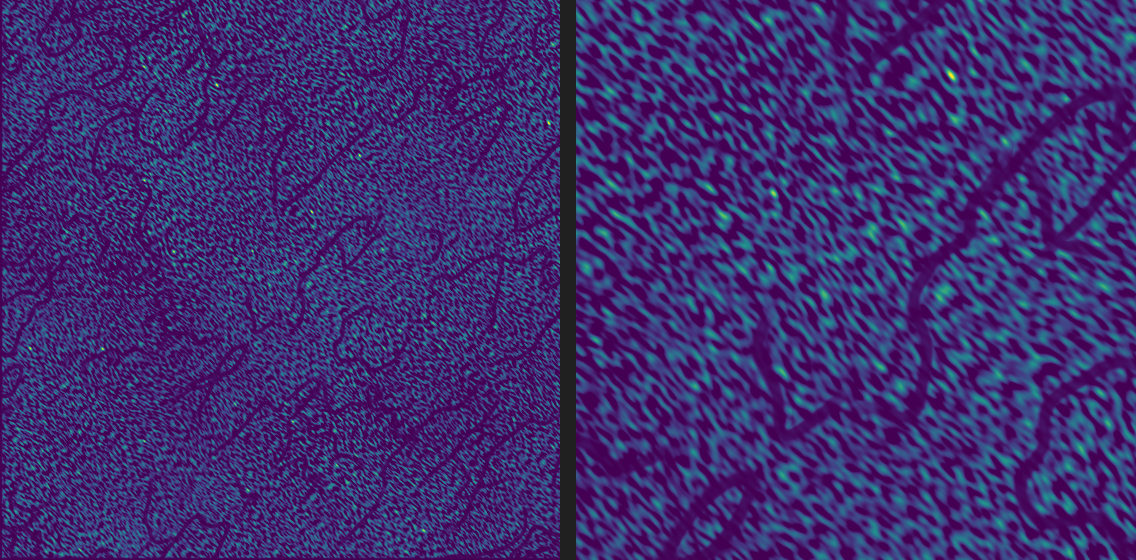
Left: the whole. Right: its middle third, enlarged.
A WebGL 2 fragment shader for this texture:

```glsl
#version 300 es
precision highp float;
// Fine diagonal streak grain in violet to teal, crossed by dark winding contours.

#define GRAIN_WIDTH 0.0040   // cell size across the streaks
#define GRAIN_LENGTH 0.0108  // cell size along the streaks
#define GRAIN_ANGLE -0.80    // streak direction in radians
#define GRAIN_MEAN 0.125     // average tone
#define GRAIN_CONTRAST 0.160 // spread of tones
#define WARP 0.014           // bending of the streaks
#define LINE_WIDTH 0.0040    // half width of the contours
#define LINE_DEPTH 0.88      // darkness of the contours
#define RIM_GAIN 0.13        // light along one side of the contours
#define SPARK_GRID 30.0      // cells per side for bright specks
#define SPARK_SHARE 0.035    // share of cells holding a speck
#define PATCH_GAIN 0.10      // strength of the broad patches

uniform vec2 u_resolution;
out vec4 fragColor;

// Integer hash giving two values in 0..1
vec2 hash2(vec2 cell, uint seed) {
    uvec2 v = uvec2(ivec2(cell)) * 1664525u + 1013904u + seed * 747796u;
    v.x += v.y * 1664525u;
    v.y += v.x * 1664525u;
    v ^= v >> 16u;
    v.x += v.y * 1664525u;
    v.y += v.x * 1664525u;
    v ^= v >> 16u;
    return vec2(v & 65535u) / 65535.0;
}

float cornerSlope(vec2 cell, vec2 offset, uint seed) {
    float a = 6.28319 * hash2(cell, seed).x;
    return dot(vec2(cos(a), sin(a)), offset);
}

float gradientNoise(vec2 p, uint seed) {
    vec2 i = floor(p), f = p - i, e = vec2(1, 0);
    vec2 s = f * f * f * (f * (f * 6.0 - 15.0) + 10.0);
    return mix(
        mix(cornerSlope(i, f, seed), cornerSlope(i + e, f - e, seed), s.x),
        mix(cornerSlope(i + e.yx, f - e.yx, seed), cornerSlope(i + 1.0, f - 1.0, seed), s.x),
        s.y);
}

vec2 rotate(vec2 p, float a) {
    float c = cos(a), s = sin(a);
    return vec2(c * p.x + s * p.y, c * p.y - s * p.x);
}

// Streaks: two stretched layers at slightly different angles, unit deviation
float grain(vec2 p) {
    vec2 cell = vec2(GRAIN_LENGTH, GRAIN_WIDTH);
    float a = gradientNoise(rotate(p, GRAIN_ANGLE - 0.10) / cell, 1u);
    float b = gradientNoise(rotate(p, GRAIN_ANGLE + 0.13) / cell + 37.4, 2u);
    return (a + b) / 0.304;
}

float terrain(vec2 p, vec2 frequency, uint seed) {
    vec2 q = rotate(p, 0.85) * frequency;
    return gradientNoise(q, seed) + 0.28 * gradientNoise(q * 2.7, seed + 1u) - 0.09;
}

// Contour of a smooth field: x is the dark line, y the light rim beside it
vec2 contour(vec2 p, vec2 frequency, uint seed) {
    vec2 e = vec2(0.002, 0);
    float h = terrain(p, frequency, seed);
    vec2 slope = vec2(terrain(p + e, frequency, seed),
                      terrain(p + e.yx, frequency, seed)) - h;
    slope /= e.x;
    float steep = max(length(slope), 1.2);
    float d = h / steep;
    float gate = smoothstep(-0.14, 0.08, gradientNoise(p * 4.3 + 9.7, seed + 2u));
    float line = 1.0 - smoothstep(0.5, 1.4, abs(d) / LINE_WIDTH);
    float rim = 1.0 - smoothstep(0.2, 1.0, abs(d / LINE_WIDTH - 1.9));
    float facing = smoothstep(0.75, 1.0, dot(slope / steep, vec2(0.7071)));
    return vec2(line, rim * facing) * gate;
}

// Rare bright specks, slightly drawn out along the streaks
float sparks(vec2 p) {
    vec2 q = p * SPARK_GRID, cell = floor(q);
    vec2 center = 0.25 + 0.5 * hash2(cell, 20u), pick = hash2(cell, 21u);
    vec2 d = rotate(q - cell - center, GRAIN_ANGLE) / vec2(0.12, 0.06);
    return step(pick.x, SPARK_SHARE) * (0.4 + 0.5 * pick.y) * exp(-dot(d, d));
}

vec3 palette(float t) {
    const float stops[8] = float[8](0.0, 0.1, 0.2, 0.3, 0.4, 0.5, 0.75, 1.0);
    const vec3 tones[8] = vec3[8](
        vec3(0.267, 0.005, 0.329), vec3(0.283, 0.141, 0.458),
        vec3(0.254, 0.265, 0.530), vec3(0.207, 0.372, 0.553),
        vec3(0.164, 0.471, 0.558), vec3(0.128, 0.567, 0.551),
        vec3(0.369, 0.789, 0.383), vec3(0.993, 0.906, 0.144));
    vec3 color = tones[0];
    for (int i = 1; i < 8; i++)
        color = mix(color, tones[i], clamp((t - stops[i - 1]) / (stops[i] - stops[i - 1]), 0.0, 1.0));
    return color;
}

void main() {
    vec2 uv = gl_FragCoord.xy / u_resolution;
    vec2 bend = vec2(gradientNoise(uv * 7.0, 5u), gradientNoise(uv * 7.0 + 3.3, 6u));

    // Broad patches shift the tone and the contrast
    float patchTone = gradientNoise(uv * 3.1 + 1.7, 7u) + 0.7 * gradientNoise(uv * 11.0, 8u);
    float patchContrast = 1.0 + 0.5 * gradientNoise(uv * 3.7 + 5.2, 9u);
    float tone = GRAIN_MEAN + PATCH_GAIN * patchTone
               + GRAIN_CONTRAST * patchContrast * grain(uv + WARP * bend);

    // Rounded loops and long diagonal folds
    vec2 loops = contour(uv, vec2(7.5, 8.5), 10u);
    vec2 folds = contour(uv + 2.3, vec2(3.2, 8.0), 14u);
    tone += RIM_GAIN * max(loops.y, folds.y);
    tone *= 1.0 - LINE_DEPTH * max(loops.x, folds.x);
    tone += sparks(uv);

    // Dark left and lower margins
    tone *= smoothstep(0.002, 0.006, min(uv.x, uv.y));
    fragColor = vec4(palette(clamp(tone, 0.0, 1.0)), 1.0);
}
```
